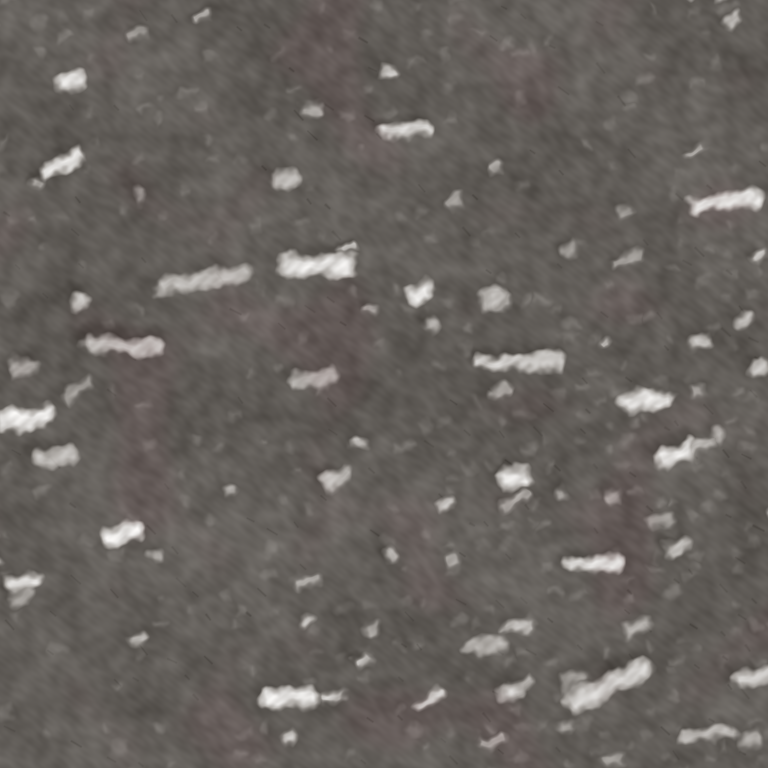
This texture is drawn by a Shadertoy shader. Its source:

```glsl
const vec3 WARM_TINT = vec3(0.016, 0.0, -0.018);
const vec3 PINK_TINT = vec3(0.014, -0.006, 0.002);
const float MATRIX_LIGHT = 0.363;

vec2 hash2(vec2 p) {
    vec3 q = fract(p.xyx * vec3(0.1031, 0.1030, 0.0973));
    q += dot(q, q.yzx + 33.33);
    return fract((q.xx + q.yz) * q.zy);
}

vec2 rotate(vec2 p, float angle) {
    float c = cos(angle), s = sin(angle);
    return vec2(c * p.x + s * p.y, c * p.y - s * p.x);
}

float cornerSlope(vec2 corner, vec2 offset) {
    float angle = 6.2832 * hash2(corner + 71.0).x;
    return dot(vec2(cos(angle), sin(angle)), offset);
}

float gradientNoise(vec2 p) {
    vec2 i = floor(p), f = fract(p);
    vec2 u = f * f * f * (f * (f * 6.0 - 15.0) + 10.0);
    vec2 e = vec2(1.0, 0.0);
    float low = mix(cornerSlope(i, f), cornerSlope(i + e, f - e), u.x);
    float high = mix(cornerSlope(i + e.yx, f - e.yx), cornerSlope(i + 1.0, f - 1.0), u.x);
    return mix(low, high, u.y);
}

float roundedBox(vec2 p, vec2 halfSize, float radius) {
    vec2 q = abs(p) - halfSize + radius;
    return length(max(q, 0.0)) + min(max(q.x, q.y), 0.0) - radius;
}

// Grains crowd together towards the lower right.
float crowding(vec2 p) {
    return mix(0.75, 1.6, smoothstep(0.75, 0.25, length(p - vec2(0.95, 0.15))));
}

// Returns coverage, inner height and shadow of scattered elongated grains.
vec3 grainLayer(vec2 uv, float cells, float density, vec2 lengths, vec2 widths,
                float tilt, float blur, float seed) {
    vec3 result = vec3(0.0);
    vec2 home = floor(uv * cells);
    for (int y = -1; y <= 1; y++) {
        for (int x = -1; x <= 1; x++) {
            vec2 cell = home + vec2(x, y);
            vec2 place = hash2(cell + seed);
            vec2 size = hash2(cell + seed + 19.7);
            vec2 kind = hash2(cell + seed + 47.3);
            vec2 center = (cell + 0.1 + 0.8 * place) / cells;
            if (kind.x > density * crowding(center)) continue;

            vec2 q = rotate(uv - center, tilt + (kind.y - 0.5) * 0.55);
            vec2 halfSize = vec2(mix(lengths.x, lengths.y, size.x * size.x),
                                 mix(widths.x, widths.y, size.y));
            q.y *= 1.0 + 0.3 * (size.y - 0.5) * q.x / halfSize.x;
            float d = roundedBox(q, halfSize, 0.85 * halfSize.y);
            float body = smoothstep(blur, -blur, d) * mix(0.55, 1.0, fract(kind.y * 7.3));
            float core = smoothstep(0.0, -0.8 * halfSize.y, d);

            vec2 shadeOffset = vec2(-0.4, 0.9) * halfSize.y;
            float shadeDistance = roundedBox(q - shadeOffset, halfSize, 0.85 * halfSize.y);
            float shadow = smoothstep(halfSize.y, -halfSize.y, shadeDistance) * place.y;

            if (body > result.x) result.xy = vec2(body, core);
            result.z = max(result.z, shadow);
        }
    }
    return result;
}

// Mottled ground with soft blotches and fine slanted strokes.
float matrixLight(vec2 uv) {
    float light = MATRIX_LIGHT + 0.045 * gradientNoise(uv * 5.0 + 3.0);
    light += 0.055 * gradientNoise(uv * 19.0 + 11.0);
    light += 0.055 * gradientNoise(uv * 47.0 + 29.0);
    vec2 strokes = rotate(uv, -0.65) * vec2(55.0, 130.0);
    return light + 0.035 * gradientNoise(strokes);
}

float addGrains(float light, vec3 grains, float rim, float peak, float texture01) {
    light -= 0.075 * grains.z * (1.0 - grains.x);
    float grainLight = mix(rim, peak, grains.y) + 0.16 * texture01;
    return mix(light, max(light, grainLight), grains.x);
}

void mainImage(out vec4 fragColor, in vec2 fragCoord) {
    vec2 uv = fragCoord / iResolution.y;

    // Ragged outlines come from bending the plane before placing grains.
    vec2 bend = vec2(gradientNoise(uv * 38.0), gradientNoise(uv * 38.0 + 57.0));
    vec2 fineBend = vec2(gradientNoise(uv * 95.0 + 5.0), gradientNoise(uv * 95.0 + 83.0));
    vec2 ragged = uv + 0.011 * bend + 0.004 * fineBend;
    float streaks = gradientNoise(rotate(uv, 0.7) * vec2(45.0, 110.0));

    vec3 specks = grainLayer(ragged, 30.0, 0.36, vec2(0.004, 0.011), vec2(0.003, 0.007), 0.2, 0.005, 13.0);
    vec3 chips = grainLayer(ragged, 13.0, 0.34, vec2(0.009, 0.024), vec2(0.006, 0.011), 0.3, 0.004, 141.0);
    vec3 shards = grainLayer(ragged, 7.0, 0.46, vec2(0.018, 0.068), vec2(0.009, 0.016), 0.2, 0.0035, 277.0);
    vec3 ticks = grainLayer(uv, 24.0, 0.3, vec2(0.004, 0.009), vec2(0.0008, 0.0014), -0.7, 0.0016, 431.0);

    float light = matrixLight(uv);
    light = mix(light, light + 0.09, specks.x);
    light -= 0.06 * ticks.x;
    light = addGrains(light, chips, 0.56, 0.76, streaks);
    light = addGrains(light, shards, 0.66, 0.93, streaks);

    float pinkness = smoothstep(0.05, 0.4, gradientNoise(uv * 8.0 + 91.0));
    float neutral = smoothstep(0.6, 0.95, light);
    vec3 color = light + WARM_TINT * (1.0 - 0.6 * neutral) + PINK_TINT * pinkness * (1.0 - neutral);
    fragColor = vec4(clamp(color, 0.0, 1.0), 1.0);
}
```
